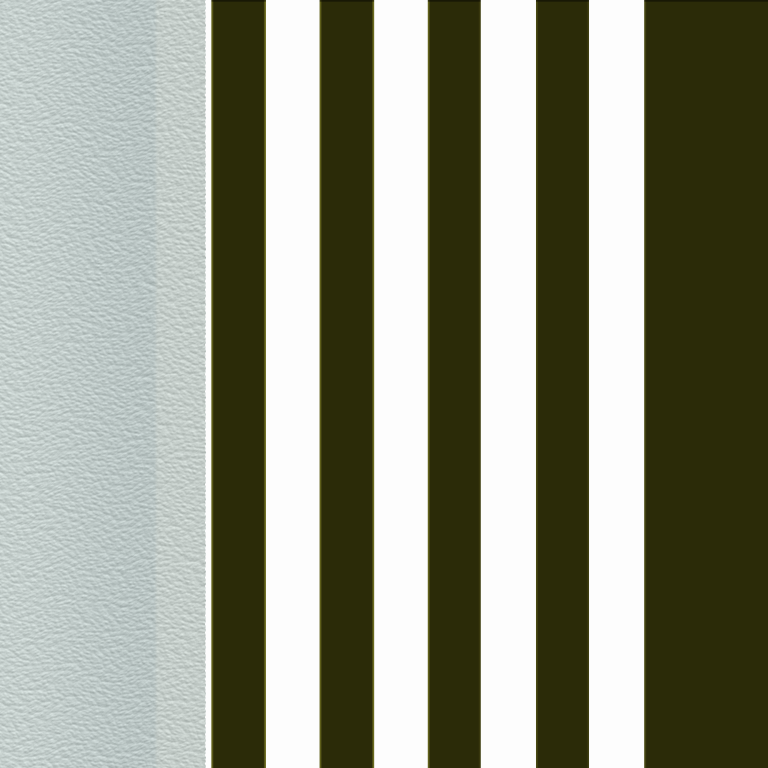
Write a WebGL 1 fragment shader that draws this pattern.

```glsl
precision highp float;
uniform vec2 u_resolution;

vec2 hash2(vec2 p) {
  vec3 q = fract(p.xyx * vec3(0.1031, 0.103, 0.0973));
  q += dot(q, q.yzx + 33.33);
  return fract((q.xx + q.yz) * q.zy);
}

// Distance to the nearest scattered cell point
float cells(vec2 p) {
  vec2 id = floor(p), f = fract(p);
  float nearest = 2.0;
  for (int j = -1; j <= 1; j++) {
    for (int i = -1; i <= 1; i++) {
      vec2 o = vec2(float(i), float(j));
      nearest = min(nearest, length(o + hash2(id + o + 7.0) - f));
    }
  }
  return nearest;
}

float grain(vec2 uv) {
  vec2 p = uv * vec2(105.0, 185.0);
  p += 0.4 * sin(p.yx * vec2(0.7, 0.5));
  return cells(p) + 0.5 * cells(p * 1.9 + 31.0);
}

float band(float x, float a, float b, float aa) {
  return clamp((x - a) / aa + 0.5, 0.0, 1.0) * clamp((b - x) / aa + 0.5, 0.0, 1.0);
}

// Embossed paper, lit from above
vec3 paper(vec2 uv) {
  vec2 d = vec2(0.0004, 0.0012);
  float relief = grain(uv + d) - grain(uv - d);
  vec3 tone = mix(vec3(0.77, 0.81, 0.80), vec3(0.725, 0.77, 0.765), smoothstep(0.0, 0.2, uv.x));
  tone = mix(tone, vec3(0.765, 0.80, 0.785), smoothstep(0.2, 0.206, uv.x));
  return tone + 0.13 * clamp(relief, -0.8, 0.8);
}

void main() {
  vec2 uv = gl_FragCoord.xy / u_resolution;
  float aa = 1.0 / u_resolution.x;
  vec3 white = vec3(0.992);
  vec3 olive = vec3(0.17, 0.168, 0.033);
  vec3 color = white;

  // Paper strip with a slightly ragged right edge
  float ragged = 0.2676 + 0.0007 * sin(uv.y * 830.0) * sin(uv.y * 310.0);
  color = mix(color, paper(uv), band(uv.x, -1.0, ragged, aa));

  // Dark stripes with thin bright rims
  for (int i = 0; i < 5; i++) {
    float n = float(i);
    float left = 0.2752 + n * 0.1409;
    float right = left + (n < 1.5 ? 0.0711 : 0.069);
    if (i == 4) right = 2.0;
    float leftGlow = n < 2.5 ? 0.85 : 0.45;
    float rightGlow = n < 1.5 ? 1.0 : 0.25;
    float rim = max(leftGlow * (1.0 - smoothstep(0.0008, 0.0036, uv.x - left)),
                    rightGlow * (1.0 - smoothstep(0.0008, 0.0036, right - uv.x)));
    vec3 stripe = mix(olive, vec3(0.42, 0.42, 0.12), rim);
    stripe *= 1.0 - 0.45 * smoothstep(0.9968, 0.9988, uv.y);
    color = mix(color, stripe, band(uv.x, left, right, aa));
  }

  gl_FragColor = vec4(color, 1.0);
}
```
